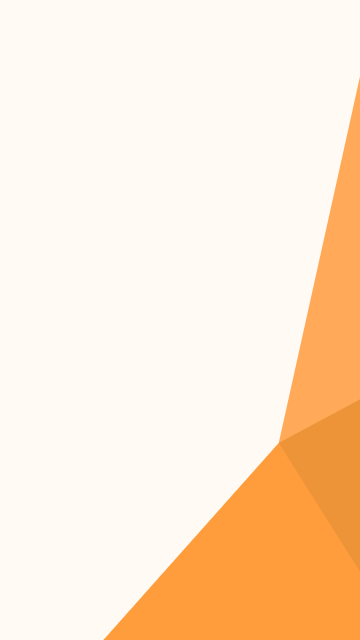
Write a WebGL 2 fragment shader that draws this background.

```glsl
#version 300 es
precision highp float;
// Flat folded-paper background: three orange facets meet at one hub on a cream ground.
// Each facet is a wedge bounded by straight creases through the hub, built from
// signed distances to those lines and smoothed over one pixel.

uniform vec2 u_resolution;
out vec4 fragColor;

// Colours
const vec3 CREAM  = vec3(1.000, 0.980, 0.953);
const vec3 ORANGE = vec3(1.000, 0.612, 0.231);
const vec3 LIGHT  = vec3(1.000, 0.663, 0.349);
const vec3 SHADE  = vec3(0.929, 0.580, 0.220);

// Points as fractions of the canvas: the hub, and where each crease leaves the canvas
const vec2 HUB        = vec2(0.7743, 0.3079);
const vec2 TOP_END    = vec2(1.0, 0.8805);
const vec2 MIDDLE_END = vec2(1.0, 0.3760);
const vec2 LOWER_END  = vec2(1.0, 0.1068);
const vec2 BASE_END   = vec2(0.2870, 0.0);

// Signed distance in pixels to the line from the hub to an end; positive on its left
float creaseDistance(vec2 pixel, vec2 end) {
    vec2 along = normalize((end - HUB) * u_resolution);
    vec2 offset = pixel - HUB * u_resolution;
    return along.x * offset.y - along.y * offset.x;
}

// Smoothed coverage of a half plane
float coverage(float dist) {
    return clamp(dist + 0.5, 0.0, 1.0);
}

void main() {
    vec2 pixel = gl_FragCoord.xy;

    // Side of each crease
    float rightOfTop  = coverage(-creaseDistance(pixel, TOP_END));
    float belowMiddle = coverage(-creaseDistance(pixel, MIDDLE_END));
    float aboveLower  = coverage(creaseDistance(pixel, LOWER_END));
    float belowBase   = coverage(creaseDistance(pixel, BASE_END));

    // Ground and large lower facet
    vec3 color = mix(CREAM, ORANGE, belowBase);

    // Light and shaded facets share one wedge, split by the middle crease
    vec3 wedge = mix(LIGHT, SHADE, belowMiddle);
    color = mix(color, wedge, min(rightOfTop, aboveLower));

    fragColor = vec4(color, 1.0);
}
```
